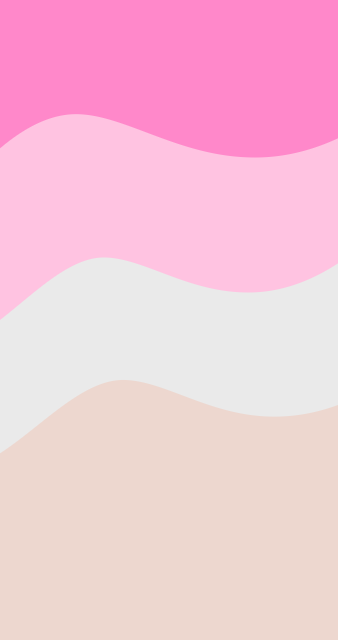
This background is drawn by a WebGL 2 fragment shader. Its source:

```glsl
#version 300 es
precision highp float;

uniform vec2 u_resolution;
out vec4 fragColor;

#define HOT_PINK vec3(1.0, 0.533, 0.792)
#define PALE_PINK vec3(1.0, 0.765, 0.882)
#define SOFT_GRAY vec3(0.916, 0.916, 0.916)
#define WARM_SAND vec3(0.929, 0.843, 0.812)
#define FALL_SKEW 0.23

// Height of a wave: rise to the crest, fall to the trough, lift to the right edge
float waveHeight(float x, vec2 crest, vec2 trough, vec2 edges, float startSlope) {
    if (x < crest.x) {
        float t = x / crest.x;
        float climb = startSlope * crest.x * t * (1.0 - t) * (1.0 - t);
        return mix(edges.x, crest.y, smoothstep(0.0, 1.0, t)) + climb;
    }
    if (x < trough.x) {
        float t = (x - crest.x) / (trough.x - crest.x);
        t += FALL_SKEW * t * (1.0 - t);
        return mix(crest.y, trough.y, smoothstep(0.0, 1.0, t));
    }
    float t = (x - trough.x) / (1.0 - trough.x);
    return mix(trough.y, edges.y, t * t);
}

// Antialiased coverage of the area below a wave
float coverBelow(float height, float y) {
    float d = height - y;
    float pixel = max(length(vec2(dFdx(d), dFdy(d))), 1e-6);
    return clamp(d / pixel + 0.5, 0.0, 1.0);
}

void main() {
    vec2 uv = gl_FragCoord.xy / u_resolution;

    float upper = waveHeight(uv.x, vec2(0.225, 0.8216), vec2(0.755, 0.7539),
                             vec2(0.7682, 0.7839), 0.447);
    float middle = waveHeight(uv.x, vec2(0.307, 0.5977), vec2(0.735, 0.543),
                              vec2(0.5, 0.5885), 0.41);
    float lower = waveHeight(uv.x, vec2(0.364, 0.4063), vec2(0.812, 0.349),
                             vec2(0.2917, 0.3672), 0.34);

    // Layers stacked from back to front
    vec3 color = HOT_PINK;
    color = mix(color, PALE_PINK, coverBelow(upper, uv.y));
    color = mix(color, SOFT_GRAY, coverBelow(middle, uv.y));
    color = mix(color, WARM_SAND, coverBelow(lower, uv.y));

    fragColor = vec4(color, 1.0);
}
```
